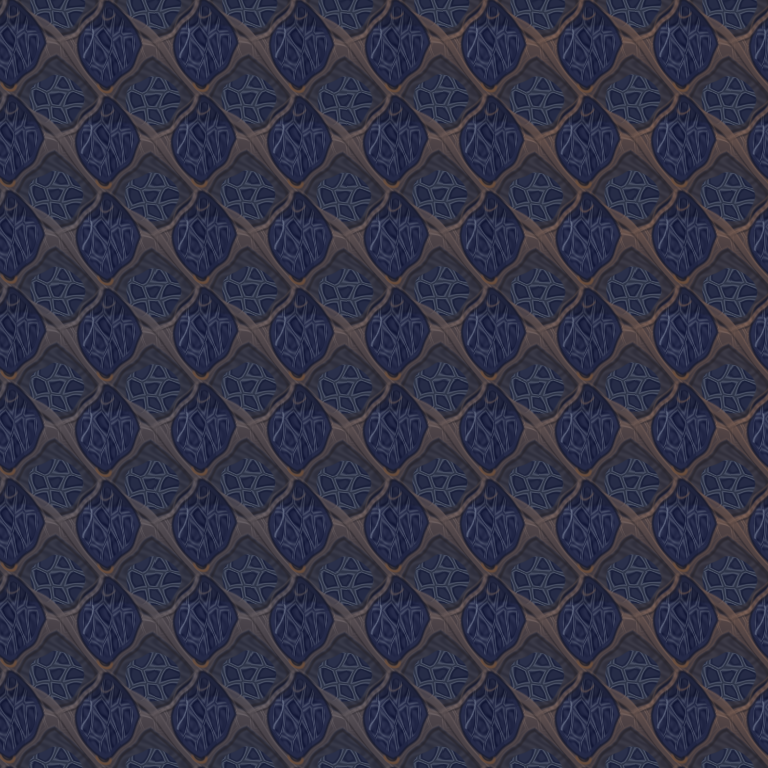
Write a three.js fragment shader that draws this pattern.

```glsl
// Staggered navy scales and pebbled cells held in a web of bronze strands.
varying vec2 vUv;

#define REPEATS 8.0
#define SCALE_POS vec2(0.115, 0.545)
#define CELL_SHIFT vec2(0.475, 0.44)
#define SOFT 0.012
#define NAVY vec3(0.145, 0.165, 0.285)
#define SLATE vec3(0.175, 0.20, 0.28)
#define UMBER vec3(0.225, 0.205, 0.24)
#define BRONZE vec3(0.44, 0.34, 0.30)
#define ASH vec3(0.37, 0.34, 0.36)
#define GLINT vec3(0.38, 0.41, 0.49)

vec2 hash2(vec2 p) {
  p = vec2(dot(p, vec2(12.7, 31.1)), dot(p, vec2(26.9, 18.3)));
  return fract(sin(p) * 437.5);
}

// Position inside the repeat, from -0.5 to 0.5
vec2 tile(vec2 p) { return fract(p + 0.5) - 0.5; }

// Cellular noise: x is the gap to the nearest border, y a shade per cell
vec2 cellular(vec2 p) {
  vec2 base = floor(p);
  float near = 9.0, second = 9.0, shade = 0.0;
  for (int j = -1; j <= 1; j++) {
    for (int i = -1; i <= 1; i++) {
      vec2 cell = base + vec2(float(i), float(j));
      vec2 seed = hash2(cell);
      float d = length(cell + 0.15 + 0.7 * seed - p);
      if (d < near) { second = near; near = d; shade = seed.x; }
      else second = min(second, d);
    }
  }
  return vec2(second - near, shade);
}

// Approximate distance to a pointed oval; negative inside
float oval(vec2 p, vec2 size, float power) {
  vec2 r = pow(abs(p) / size + 0.0001, vec2(power));
  return (pow(r.x + r.y, 1.0 / power) - 1.0) * 0.32;
}

float fill(float d) { return 1.0 - smoothstep(-SOFT, SOFT, d); }

float stroke(float d, float width) {
  return 1.0 - smoothstep(width - SOFT, width + SOFT, abs(d));
}

// Soft line where a value crosses a level
float ridge(float value, float level, float width) {
  float t = (value - level) / width;
  return exp(-t * t);
}

float arc(vec2 p, float radius, float width) {
  return stroke(length(p) - radius, width) * smoothstep(-0.02, 0.03, -p.y);
}

void main() {
  vec2 grid = vUv * REPEATS - SCALE_POS;
  vec2 jitter = hash2(floor(grid + 0.5)) - 0.5;

  // Periodic bend shared by every repeat, plus a faint drift over the canvas
  vec2 bend = 0.012 * sin(6.2832 * (grid.yx * vec2(2.0, 3.0) + grid * vec2(1.0, 2.0)));
  bend += 0.012 * sin(vUv.yx * vec2(17.0, 23.0) + vec2(1.0, 4.0));
  vec2 s = tile(grid + bend);
  vec2 c = tile(grid + bend - CELL_SHIFT);

  // Warm light gathers at the upper right and the lower right corner
  float warm = smoothstep(0.25, 1.15, vUv.x * 0.85 + vUv.y * 0.4);
  warm += 0.5 * smoothstep(0.4, 0.0, length(vUv - vec2(1.0, 0.12)));
  warm = clamp(warm + 0.12 * sin(vUv.x * 11.0 + vUv.y * 7.0), 0.0, 1.0);
  vec3 strand = mix(ASH, BRONZE, warm);

  bool left = s.x < 0.0, upper = c.y > 0.0;
  float scaleEdge = oval(s, vec2(left ? 0.33 : 0.36, 0.45), left ? 1.55 : 1.3);
  float cellEdge = oval(c, vec2(0.44, upper ? 0.46 : 0.40), upper ? 1.15 : 1.45);

  // Web: brightest at the knot, with dark hollows between its threads
  vec2 knot = tile(grid + bend - vec2(0.46, 0.07));
  float glow = exp(-dot(knot * vec2(3.4, 5.0), knot * vec2(3.4, 5.0)));
  vec3 color = mix(UMBER, strand, 0.15 + 0.7 * glow);
  vec2 pits = cellular(s * vec2(8.0, 6.5) + 4.0);
  float hollow = smoothstep(0.16, 0.34, pits.x);
  color = mix(color, mix(UMBER, strand, 0.25), 0.6 * hollow);
  color += 0.06 * ridge(pits.x, 0.17, 0.09) * glow;

  // Slate cell with outlined round pebbles in its middle
  vec2 pebble = cellular(c * vec2(5.4, 6.0) + 0.04 * jitter + vec2(7.3, 7.7));
  float middle = fill(length(c * vec2(1.0, 1.1) + vec2(0.0, 0.04)) - 0.28);
  vec3 slate = mix(mix(SLATE, UMBER, 0.4 + 0.3 * warm), SLATE, middle);
  vec3 stone = mix(SLATE, NAVY, 0.6) + 0.03 * (pebble.y - 0.5);
  slate = mix(slate, stone, middle * smoothstep(0.12, 0.25, pebble.x));
  slate = mix(slate, GLINT, 0.52 * middle * ridge(pebble.x, 0.15, 0.08));
  slate -= 0.045 * middle * ridge(pebble.x, 0.33, 0.1);
  slate += 0.02 * sin(c.x * 43.0 + 4.0 * sin(c.y * 23.0)) * (1.0 - middle);
  color = mix(color, slate, fill(cellEdge));

  // Thin strand around the cell with a shadow inside it
  color = mix(color, UMBER * 0.65, 0.6 * stroke(cellEdge + 0.028, 0.012));
  color = mix(color, strand, 0.4 * stroke(cellEdge, 0.007));

  // Long diagonal strand running through every knot
  float bow = s.x + s.y - 0.47 - 0.07 * cos(6.2832 * (s.x - 0.45));
  float diagonal = (fract(bow + 0.5) - 0.5) * 0.7;
  color = mix(color, mix(UMBER, strand, 0.45 + 0.4 * glow), 0.75 * stroke(diagonal, 0.03));
  color = mix(color, strand * 1.12, 0.55 * stroke(diagonal - 0.028, 0.006));
  color = mix(color, UMBER * 0.6, 0.5 * stroke(diagonal + 0.036, 0.006));

  // Navy scale with upright veins and a darker cap
  vec2 vein = cellular(s * vec2(9.0, 3.6) + 0.05 * jitter + 2.6);
  float body = fill(scaleEdge + 0.05);
  vec3 navy = NAVY + 0.03 * (vein.y - 0.5) + 0.02 * s.y;
  navy = mix(navy, GLINT, 0.42 * body * ridge(vein.x, 0.13, 0.08));
  navy -= 0.045 * body * ridge(vein.x, 0.34, 0.1);
  navy += 0.02 * sin(s.x * 60.0 + 3.0 * sin(s.y * 19.0)) * body;
  navy *= 1.0 - 0.18 * smoothstep(0.16, 0.20, s.y);
  float shine = stroke(s.x + 0.2 - 0.05 * sin(s.y * 13.0), 0.008) * fill(abs(s.y) - 0.15);
  navy = mix(navy, GLINT * 1.2, 0.7 * shine);
  navy = mix(navy, strand, 0.6 * arc(s - vec2(0.0, 0.32), 0.06, 0.009));
  color = mix(color, navy, fill(scaleEdge));
  color = mix(color, NAVY * 0.55, 0.65 * stroke(scaleEdge + 0.004, 0.009));
  color = mix(color, strand, 0.4 * stroke(scaleEdge - 0.022, 0.006));

  // Broad pale rim under the lower right of each cell
  float lit = smoothstep(-0.02, 0.16, c.x) * smoothstep(0.06, -0.05, c.y);
  float grain = 0.94 + 0.14 * sin(c.x * 70.0) * sin(c.y * 60.0);
  color = mix(color, strand * 1.1 * grain, 0.8 * lit * stroke(cellEdge - 0.006, 0.018));
  color = mix(color, UMBER * 0.6, 0.55 * lit * stroke(cellEdge - 0.034, 0.007));

  // Bronze hook under each scale
  vec2 hook = tile(grid + bend - vec2(-0.02, -0.42));
  color = mix(color, UMBER * 0.5, 0.6 * arc(hook, 0.05, 0.012));
  color = mix(color, BRONZE * vec3(1.0, 0.92, 0.75), 0.8 * arc(hook, 0.078, 0.014));

  gl_FragColor = vec4(color * (1.0 + 0.05 * jitter.x * body), 1.0);
}
```
